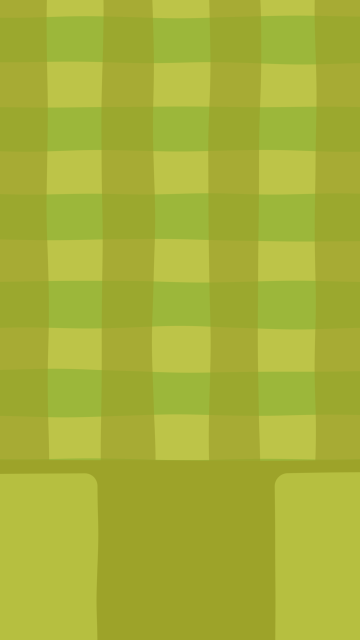
Reproduce this pattern procedurally as a Shadertoy shader.

```glsl
#define PERIOD vec2(0.2951, 0.2454)
#define FIRST_BAND vec2(0.2085, 0.6850)
#define HALF_BAND vec2(0.0770, 0.0633)
#define WOBBLE 0.011
#define BASE_TOP 0.4985
#define PANEL_TOP 0.4600
#define YELLOW vec3(0.742, 0.769, 0.281)
#define GREEN vec3(0.612, 0.718, 0.228)
#define OLIVE vec3(0.655, 0.670, 0.205)
#define MOSS vec3(0.607, 0.660, 0.182)
#define BASE vec3(0.616, 0.640, 0.162)
#define PANEL vec3(0.714, 0.748, 0.252)

vec2 hashGradient(vec2 cell) {
    float angle = 6.2832 * fract(sin(dot(cell, vec2(127.1, 311.7))) * 4375.85);
    return vec2(cos(angle), sin(angle));
}

float gradientNoise(vec2 p) {
    vec2 i = floor(p), f = p - i;
    vec2 u = f * f * f * (f * (f * 6.0 - 15.0) + 10.0);
    vec2 e = vec2(0.0, 1.0);
    float low = mix(dot(hashGradient(i), f),
                    dot(hashGradient(i + e.yx), f - e.yx), u.x);
    float high = mix(dot(hashGradient(i + e.xy), f - e.xy),
                     dot(hashGradient(i + e.yy), f - e.yy), u.x);
    return mix(low, high, u.y);
}

// Signed distance to repeated bands; every edge has its own hand-cut drift
float bandDistance(float across, float along, float first, float period, float halfWidth) {
    float index = round((across - first) / period);
    float offset = across - first - index * period;
    float edgeId = 2.0 * index + step(0.0, offset);
    float drift = gradientNoise(vec2(along * 3.0, edgeId * 7.31 + 0.37));
    return abs(offset) - halfWidth - WOBBLE * drift;
}

float roundedCorner(vec2 q, float radius) {
    q += radius;
    return length(max(q, 0.0)) + min(max(q.x, q.y), 0.0) - radius;
}

float coverage(float d) {
    float pixel = 1.0 / iResolution.x;
    return 1.0 - smoothstep(-0.7 * pixel, 0.7 * pixel, d);
}

void mainImage(out vec4 fragColor, in vec2 fragCoord) {
    vec2 p = fragCoord / iResolution.x;

    // Woven checks
    float column = coverage(bandDistance(p.x, p.y, FIRST_BAND.x, PERIOD.x, HALF_BAND.x));
    float row = coverage(bandDistance(p.y, p.x, FIRST_BAND.y, PERIOD.y, HALF_BAND.y));
    vec3 color = mix(mix(OLIVE, YELLOW, column), mix(MOSS, GREEN, column), row);

    // Plain base
    float baseDrift = 0.004 * gradientNoise(vec2(p.x * 3.0, 4.4));
    color = mix(color, BASE, coverage(p.y - BASE_TOP - baseDrift));

    // Rounded panels on either side of a central gap
    float side = step(0.517, p.x);
    vec2 drift = vec2(gradientNoise(vec2(p.y * 5.0, side * 3.7 + 0.4)),
                      gradientNoise(vec2(p.x * 3.0, 8.6)));
    vec2 q = vec2(0.247 - abs(p.x - 0.517), p.y - PANEL_TOP - 0.005 * p.x);
    color = mix(color, PANEL, coverage(roundedCorner(q + 0.007 * drift, 0.036)));

    fragColor = vec4(color, 1.0);
}
```
